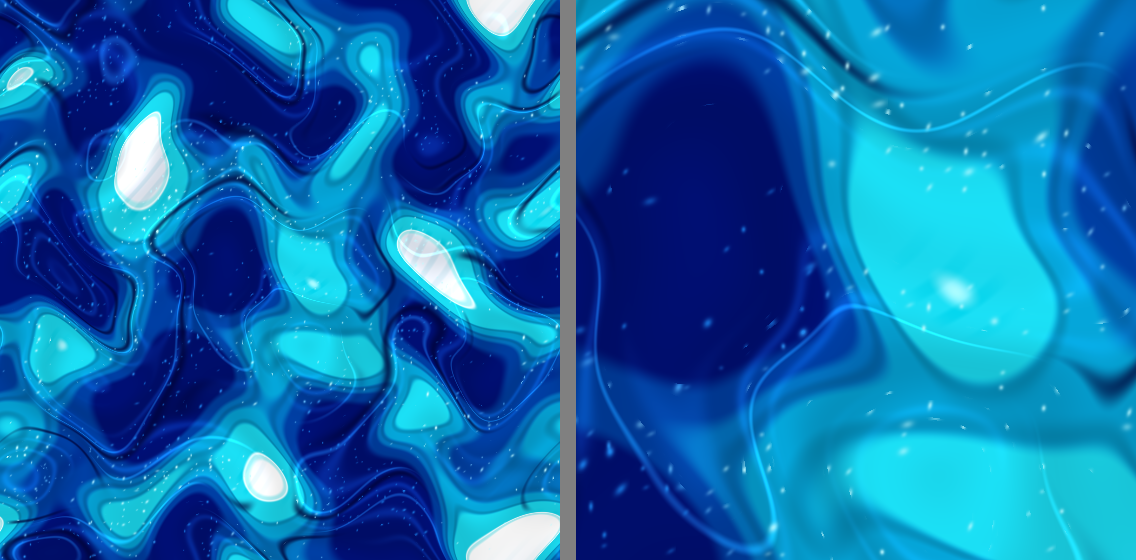
Left: the whole. Right: its middle third, enlarged.
Write a WebGL 2 fragment shader that draws this texture.

```glsl
#version 300 es
precision highp float;
// Glossy terraced pools of navy, blue and cyan with white cores, ink strands and beaded specks.

uniform vec2 u_resolution;
out vec4 fragColor;

const float TAU = 6.2831853;
const int MAX_WAVE = 5;

const vec3 NAVY  = vec3(0.00, 0.055, 0.43);
const vec3 BLUE  = vec3(0.00, 0.23, 0.60);
const vec3 AZURE = vec3(0.01, 0.43, 0.72);
const vec3 CYAN  = vec3(0.02, 0.61, 0.80);
const vec3 AQUA  = vec3(0.10, 0.82, 0.90);
const vec3 PALE  = vec3(0.68, 0.94, 0.96);
const vec3 WHITE = vec3(1.00, 1.00, 1.00);
const vec3 LILAC = vec3(0.84, 0.88, 0.95);
const vec3 INK   = vec3(0.00, 0.01, 0.22);

vec2 hash2(vec2 p) {
    vec3 q = fract(vec3(p.xyx) * vec3(0.1031, 0.1030, 0.0973));
    q += dot(q, q.yzx + 33.33);
    return fract((q.xx + q.yz) * q.zy);
}

// Layered sines with whole wave numbers: wraps, zero mean, unit variance.
float waveField(vec2 p, float seed, float falloff) {
    float sum = 0.0, power = 0.0;
    for (int x = 0; x <= MAX_WAVE; x++) {
        for (int y = -MAX_WAVE; y <= MAX_WAVE; y++) {
            if (x == 0 && y <= 0) continue;
            vec2 k = vec2(x, y);
            vec2 rnd = hash2(k + seed);
            float k2 = dot(k, k);
            float amp = sqrt(k2) * exp(-k2 / falloff) * (0.5 + rnd.y);
            sum += amp * sin(TAU * (dot(k, p) + rnd.x));
            power += 0.5 * amp * amp;
        }
    }
    return sum * inversesqrt(power);
}

// Bends the plane with wrapping swirls.
vec2 swirl(vec2 p, float strength) {
    vec2 q = p + strength * sin(TAU * (vec2(2.0, 3.0) * p.yx + vec2(0.13, 0.61)));
    return q + 0.45 * strength * sin(TAU * (vec2(6.0, 5.0) * q.yx + q + vec2(0.37, 0.82)));
}

float rise(float v, float level, float softness) {
    return smoothstep(level - softness, level + softness, v);
}

float ridge(float v, float width) {
    return 1.0 - smoothstep(0.0, width, abs(v));
}

// Terraces whose levels set the share of each colour.
vec3 terraces(float h, float tint) {
    vec3 c = mix(NAVY, BLUE, rise(h, -0.45, 0.17));
    c = mix(c, AZURE, rise(h, 0.08, 0.10));
    c = mix(c, CYAN, rise(h, 0.45, 0.07));
    c = mix(c, AQUA, rise(h, 0.90, 0.06));
    c = mix(c, PALE, rise(h, 1.68, 0.05));
    return mix(c, mix(WHITE, LILAC, tint), rise(h, 1.88, 0.06));
}

// One short, soft dash per chosen cell, on a wrapping grid.
float specks(vec2 p, float cells, float density, float angle, float seed) {
    vec2 g = p * cells;
    vec2 id = mod(floor(g), cells);
    vec2 place = hash2(id + seed);
    vec2 kind = hash2(id + seed + 71.0);
    vec2 d = fract(g) - mix(vec2(0.25), vec2(0.75), place);
    float a = angle + 1.2 * (kind.y - 0.5);
    vec2 along = vec2(cos(a), sin(a));
    vec2 local = vec2(dot(d, along), dot(d, vec2(-along.y, along.x)));
    local /= vec2(mix(0.12, 0.22, place.x), 0.11);
    return step(kind.x, density) * exp(-dot(local, local)) * (0.35 + 0.65 * kind.y);
}

void main() {
    vec2 p = gl_FragCoord.xy / u_resolution;
    float current = waveField(swirl(p, 0.03), 43.0, 11.0);
    vec2 q = swirl(p, 0.03) + 0.016 * vec2(current, -0.6 * current);
    float height = waveField(q, 17.0, 15.0);
    float patches = 0.5 + 0.5 * sin(TAU * (2.0 * q.x - q.y) + 2.0 * current);

    // Pools, with a thin shaded lip outside the bright ones
    vec3 color = terraces(height, patches * 0.6);
    color *= 1.0 - 0.13 * ridge(height - 0.82, 0.10) - 0.12 * ridge(height - 0.34, 0.12);
    color *= 1.0 + 0.07 * sin(TAU * (3.0 * q.x + 2.0 * q.y) + 2.5 * current);

    // Flowing wisps, drawn as bundles of fine lines
    float lanes = current * 9.0 + TAU * (7.0 * q.x + 5.0 * q.y);
    float wisp = pow(0.5 + 0.5 * sin(lanes), 4.0);
    float below = 1.0 - rise(height, 0.7, 0.6);
    color += vec3(0.02, 0.10, 0.17) * wisp * rise(patches, 0.55, 0.4) * below;

    // Ink strands and glossy threads
    float uncovered = 1.0 - rise(height, 1.3, 0.4);
    float strand = ridge(current - 0.25, 0.20) * rise(patches, 0.55, 0.25);
    strand = max(strand, ridge(current + 0.7, 0.16) * rise(1.0 - patches, 0.7, 0.2));
    color = mix(color, INK, 0.72 * strand * uncovered);
    float thread = ridge(current - 0.48, 0.07) + ridge(current + 0.45, 0.06);
    color += vec3(0.05, 0.20, 0.24) * thread * rise(patches, 0.5, 0.3);

    // Hatching and a bright rim on the pale cores
    float hatch = sin(TAU * (31.0 * p.x - 24.0 * p.y) + 3.0 * current);
    color -= vec3(0.10, 0.04, 0.03) * rise(hatch, 0.4, 0.5) * rise(height, 1.5, 0.2) * patches;
    color += vec3(0.22, 0.06, 0.05) * ridge(height - 1.72, 0.06);

    // Specks: loose drifts plus beads strung along the current
    float drift = smoothstep(0.45, 1.0, patches);
    float beads = ridge(sin(current * 5.0 + height), 0.35);
    float density = mix(0.03, 0.30, drift) + 0.30 * beads * (0.3 + drift);
    float glints = specks(p, 52.0, 0.7 * density, 0.8, 5.0);
    float dust = specks(p, 84.0, density, 1.0, 29.0);
    float glow = rise(height, -0.1, 0.7);
    vec3 glintColor = mix(vec3(0.10, 0.50, 0.92), vec3(0.75, 0.98, 1.0), glow);
    color = mix(color, glintColor, clamp(1.1 * glints + 0.85 * dust, 0.0, 1.0));

    fragColor = vec4(clamp(color, 0.0, 1.0), 1.0);
}
```
